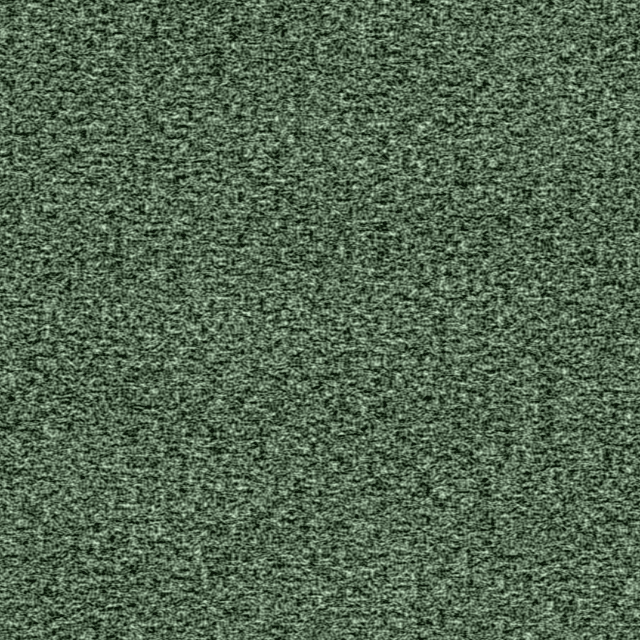
A Shadertoy shader for this texture:

```glsl
// Brushed green knit cloth: fine pixel-sharp fibre grain over short horizontal
// yarn strands and longer faint wrinkles. Layers of stretched gradient noise are
// summed into one tone of unit spread, which then shades a mossy green.

const vec3 CLOTH_GREEN = vec3(0.327, 0.405, 0.317); // mean colour
const vec3 TONE_STEP   = vec3(0.145, 0.153, 0.145); // colour change per unit of tone
const vec3 DEEP_SHADOW = vec3(0.035, 0.080, 0.030);
const vec3 HIGHLIGHT   = vec3(0.780, 0.860, 0.760);

// Cells across and up the canvas for each layer
const vec2 FIBRE_CELLS   = vec2(207.0, 271.0);
const vec2 YARN_CELLS    = vec2(89.0, 179.0);
const vec2 WRINKLE_CELLS = vec2(31.0, 89.0);
const vec2 MOTTLE_CELLS  = vec2(4.0, 7.0);
const vec2 WARP_CELLS    = vec2(29.0, 37.0);

const float FIBRE_WEIGHT   = 0.63;
const float YARN_WEIGHT    = 0.66;
const float WRINKLE_WEIGHT = 0.29;
const float MOTTLE_WEIGHT  = 0.06;
const float CREASE_DEPTH   = 0.16;
const float WARP_HEIGHT    = 0.0009;
const float NOISE_SPREAD   = 0.21;  // standard deviation of raw gradient noise
const float TAU            = 6.2831853;

// Integer hash of a lattice point and a layer seed, from 0 to 1
float hash(vec2 cell, uint seed) {
    uvec2 c = uvec2(ivec2(cell));
    uint h = c.x * 1597u + c.y * 51749u + seed * 7919u;
    h = (h ^ (h >> 16)) * 73244475u;
    h = (h ^ (h >> 15)) * 73244475u;
    h ^= h >> 16;
    return float(h & 65535u) / 65536.0;
}

// Slope of one lattice corner, evaluated at an offset from it
float cornerSlope(vec2 cell, vec2 offset, uint seed) {
    float angle = TAU * hash(cell, seed);
    return dot(vec2(cos(angle), sin(angle)), offset);
}

// Gradient noise scaled to a standard deviation near one
float gradientNoise(vec2 p, uint seed) {
    vec2 cell = floor(p);
    vec2 f = p - cell;
    vec2 blend = f * f * f * (f * (f * 6.0 - 15.0) + 10.0);
    vec2 e = vec2(1.0, 0.0);
    float low  = mix(cornerSlope(cell, f, seed),
                     cornerSlope(cell + e.xy, f - e.xy, seed), blend.x);
    float high = mix(cornerSlope(cell + e.yx, f - e.yx, seed),
                     cornerSlope(cell + e.xx, f - e.xx, seed), blend.x);
    return mix(low, high, blend.y) / NOISE_SPREAD;
}

// Brightness of the cloth, about zero mean and unit spread
float clothTone(vec2 uv) {
    // Bend the strands so that they waver and slant a little
    vec2 bent = uv + vec2(0.0, WARP_HEIGHT * gradientNoise(uv * WARP_CELLS, 1u));

    float fibre   = gradientNoise(bent * FIBRE_CELLS, 2u);
    float yarn    = gradientNoise(bent * YARN_CELLS, 3u);
    float wrinkle = gradientNoise(bent * WRINKLE_CELLS, 4u);
    float mottle  = gradientNoise(uv * MOTTLE_CELLS, 5u);

    // Low wrinkles sink into thin dark creases
    float crease = smoothstep(0.8, 2.0, -wrinkle);

    return FIBRE_WEIGHT * fibre + YARN_WEIGHT * yarn
         + WRINKLE_WEIGHT * wrinkle + MOTTLE_WEIGHT * mottle
         - CREASE_DEPTH * crease;
}

void mainImage(out vec4 fragColor, in vec2 fragCoord) {
    vec2 uv = fragCoord / iResolution.y + 1.0;
    vec3 color = CLOTH_GREEN + TONE_STEP * clothTone(uv);
    fragColor = vec4(clamp(color, DEEP_SHADOW, HIGHLIGHT), 1.0);
}
```
